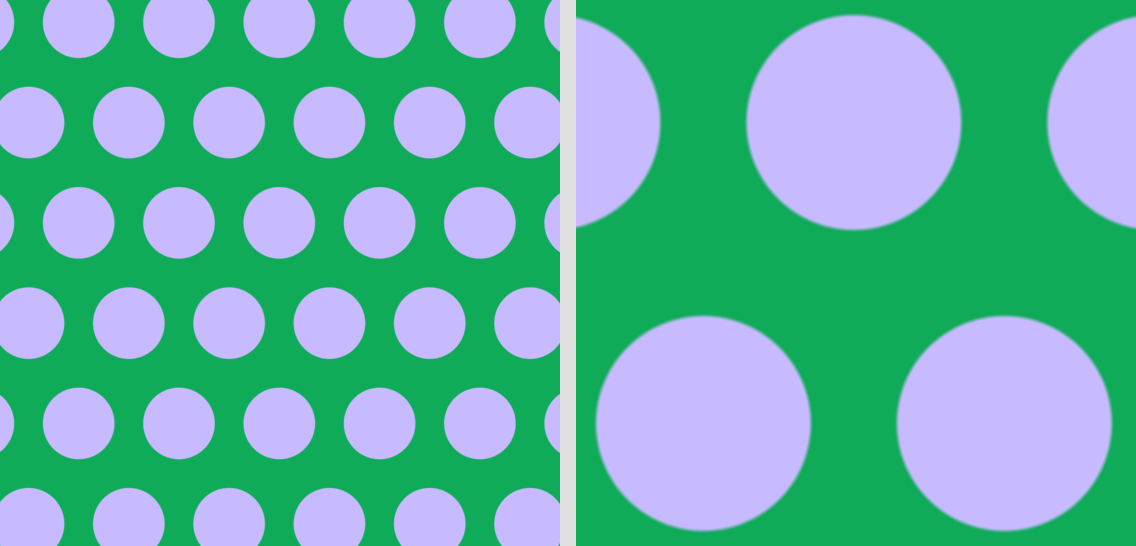
Left, the full canvas; right, a detail of the centre.
A Shadertoy shader for this pattern:

```glsl
// Staggered lavender polka dots on a flat green ground.

const vec3 GROUND_COLOR = vec3(0.06, 0.67, 0.35);
const vec3 DOT_COLOR = vec3(0.78, 0.73, 1.00);
const float PITCH = 0.1837;        // dot spacing, in canvas heights
const float DOT_RADIUS = 0.357;    // in pitches
const float ROW_SHIFT = 0.5;       // sideways shift of every other row, in pitches
const float EDGE_SOFTNESS = 0.009; // half width of the soft rim, in pitches
const vec2 CENTER_OFFSET = vec2(-0.0013, 0.0);

// Signed distance to the nearest dot, in pitches
float dotDistance(vec2 grid) {
    float row = floor(grid.y);
    grid.x += ROW_SHIFT * mod(row, 2.0);
    vec2 cell = vec2(fract(grid.x + 0.5), fract(grid.y)) - 0.5;
    return length(cell) - DOT_RADIUS;
}

void mainImage(out vec4 fragColor, in vec2 fragCoord) {
    // Lattice centred on the canvas, with a row boundary at mid height
    vec2 position = (fragCoord - 0.5 * iResolution.xy) / iResolution.y;
    vec2 grid = (position - CENTER_OFFSET) / PITCH;

    // Smooth the rim by at least one pixel
    float pixel = 1.0 / (iResolution.y * PITCH);
    float rim = max(EDGE_SOFTNESS, 0.75 * pixel);
    float coverage = 1.0 - smoothstep(-rim, rim, dotDistance(grid));

    fragColor = vec4(mix(GROUND_COLOR, DOT_COLOR, coverage), 1.0);
}
```
